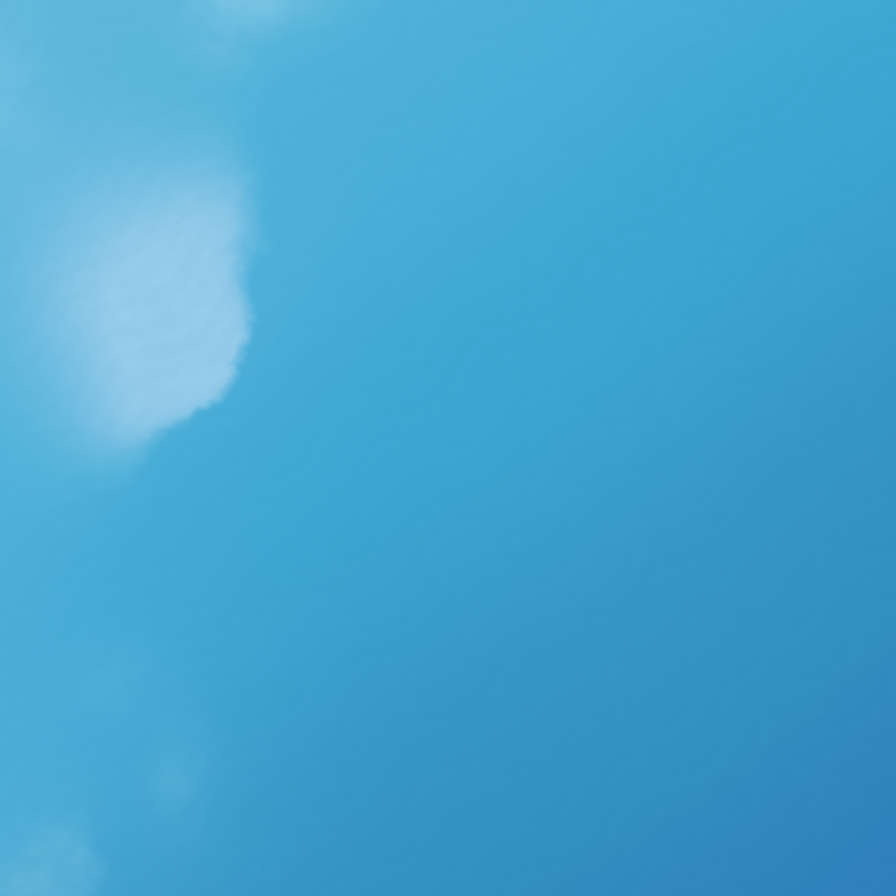
This texture is drawn by a Shadertoy shader. Its source:

```glsl
vec2 hash2(vec2 p) {
    vec3 q = fract(p.xyx * vec3(0.1031, 0.1030, 0.0973));
    q += dot(q, q.yzx + 33.33);
    return fract((q.xx + q.yz) * q.zy);
}

// Distance to the nearest scattered cell point
float cellular(vec2 p) {
    vec2 cell = floor(p), f = fract(p);
    float nearest = 2.0;
    for (int j = -1; j <= 1; j++)
    for (int i = -1; i <= 1; i++) {
        vec2 o = vec2(i, j);
        nearest = min(nearest, length(o + hash2(cell + o) - f));
    }
    return nearest;
}

float billow(vec2 p) {
    float sum = 0.0, amp = 0.5;
    for (int i = 0; i < 4; i++) {
        sum += amp * (0.5 - cellular(p));
        p = mat2(1.6, 1.2, -1.2, 1.6) * p + 7.3;
        amp *= 0.5;
    }
    return sum;
}

float glow(vec2 p, vec2 center, vec2 radius) {
    vec2 q = (p - center) / radius;
    return exp(-dot(q, q));
}

// Diagonal gradient, darkest at the lower right
vec3 skyColor(vec2 p) {
    float d = p.y - 0.73 * p.x - 0.2 + 0.012 * sin(p.x * 9.0 + 4.0 * p.y);
    vec3 c = mix(vec3(0.18, 0.50, 0.73), vec3(0.205, 0.575, 0.765), smoothstep(-0.98, -0.45, d));
    c = mix(c, vec3(0.24, 0.655, 0.825), smoothstep(-0.55, 0.06, d));
    c = mix(c, vec3(0.29, 0.685, 0.845), smoothstep(0.02, 0.32, d));
    return mix(c, vec3(0.37, 0.72, 0.86), smoothstep(0.3, 0.8, d));
}

// Soft on the left, crisp along the right and lower rims
float mainCloud(vec2 p, float puff) {
    float side = p.x - 0.277 + 0.012 * exp(-pow((p.y - 0.68) / 0.035, 2.0));
    float under = dot(p, vec2(0.64, -0.77)) + 0.281;
    float rim = max(side, under) - 0.035 * puff + 0.003 * sin(p.y * 75.0);
    float softness = mix(0.010, 0.032, smoothstep(0.6, 0.8, p.y));
    softness += 0.035 * smoothstep(0.2, 0.1, p.x);
    float body = glow(p, vec2(0.155, 0.67), vec2(0.125, 0.145));
    body += 0.65 * glow(p, vec2(0.235, 0.60), vec2(0.085, 0.075));
    body += 0.42 * glow(p, vec2(0.25, 0.75), vec2(0.07, 0.075));
    body += 0.35 * glow(p, vec2(0.15, 0.53), vec2(0.06, 0.05));
    return min(body, 1.0) * smoothstep(softness, -softness, rim);
}

void mainImage(out vec4 fragColor, in vec2 fragCoord) {
    vec2 p = fragCoord / iResolution.xy;
    float puff = billow(p * 18.0);
    float wisp = clamp(0.8 + 1.6 * billow(p * vec2(13.0, 19.0) + 4.0), 0.0, 1.5);
    vec3 color = skyColor(p);

    // Broad haze down the left border
    float haze = 0.24 * glow(p, vec2(0.0, 0.12), vec2(0.23, 0.30));
    haze += 0.15 * glow(p, vec2(0.02, 0.68), vec2(0.18, 0.22));
    haze += 0.10 * glow(p, vec2(0.22, 0.66), vec2(0.15, 0.20));

    // Thin wisps near the borders
    float wisps = 0.45 * glow(p, vec2(0.28, 1.0), vec2(0.075, 0.04));
    wisps += 0.22 * glow(p, vec2(0.25, 0.95), vec2(0.04, 0.03));
    wisps += 0.25 * glow(p, vec2(0.0, 0.88), vec2(0.05, 0.09));
    wisps += 0.16 * glow(p, vec2(0.20, 0.13), vec2(0.035, 0.06));
    wisps += 0.08 * glow(p, vec2(0.13, 0.24), vec2(0.05, 0.04));
    float lowRim = smoothstep(0.015, -0.02, p.x - 0.105 - 0.04 * puff);
    wisps += 0.32 * glow(p, vec2(0.06, 0.02), vec2(0.08, 0.06)) * lowRim;

    color = mix(color, vec3(0.48, 0.77, 0.90), haze);
    color = mix(color, vec3(0.60, 0.82, 0.92), wisps * wisp);
    float cloud = mainCloud(p, puff);
    color = mix(color, vec3(0.60, 0.80, 0.92), cloud * (0.93 + 0.14 * puff));

    // Faint slanted brush grain
    vec2 q = mat2(0.8, -0.6, 0.6, 0.8) * p;
    float grain = cellular(q * vec2(60.0, 150.0)) - 0.5;
    grain += 0.3 * sin(q.y * 210.0 + 3.0 * sin(q.x * 37.0));
    color += grain * (0.005 + 0.007 * cloud);
    fragColor = vec4(color, 1.0);
}
```
